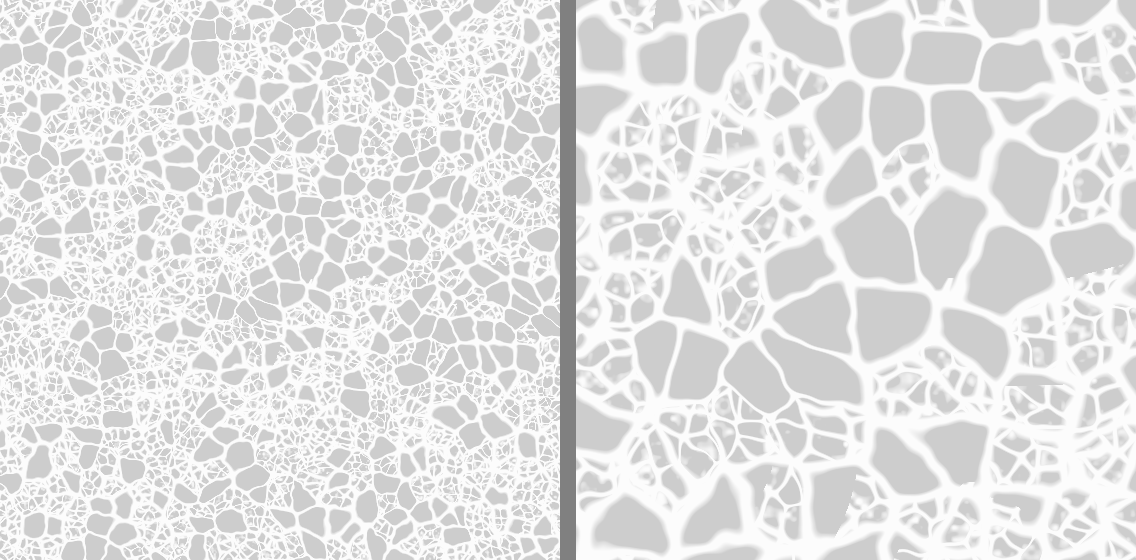
Left, the full canvas; right, a detail of the centre.
Reproduce this texture procedurally as a WebGL 2 fragment shader.

```glsl
#version 300 es
precision highp float;

uniform vec2 u_resolution;
out vec4 fragColor;

// Tones
const vec3 STONE = vec3(0.805);
const vec3 HAZE = vec3(0.860);
const vec3 WHITE = vec3(0.990);

// Grains per canvas side
const float COARSE_GRAINS = 26.0;
const float FINE_GRAINS = 60.0;
const float CORNER_SHARPNESS = 18.0;

// Vein half widths, in canvas units
const vec2 COARSE_VEIN = vec2(0.0012, 0.0062);
const vec2 FINE_VEIN = vec2(0.0009, 0.0040);

// Share of unbroken grains, mottling and irregularity
const float SOLID_SHARE = 0.42;
const float PATCHINESS = 0.45;
const float SPECKLE_SCALE = 125.0;
const float SPECKLE_LEVEL = 0.55;
const float SPECKLE_GAIN = 2.3;
const float SWELL = 0.022;
const float RAGGEDNESS = 0.0055;
const float RIM_SOFTNESS = 0.22;

float hash(vec2 p) {
    return fract(sin(dot(p, vec2(127.1, 311.7))) * 43758.5453);
}

vec2 hash2(vec2 p) {
    return vec2(hash(p), hash(p + vec2(37.4, 17.9)));
}

float noise(vec2 p) {
    vec2 cell = floor(p);
    vec2 f = fract(p);
    f = f * f * (3.0 - 2.0 * f);
    float low = mix(hash(cell), hash(cell + vec2(1.0, 0.0)), f.x);
    float high = mix(hash(cell + vec2(0.0, 1.0)), hash(cell + 1.0), f.x);
    return mix(low, high, f.y);
}

vec2 noise2(vec2 p) {
    return vec2(noise(p), noise(p + vec2(53.2, 91.6))) - 0.5;
}

// x: distance to the rounded cell border, y: random value of the cell
vec2 grains(vec2 p) {
    vec2 home = floor(p);
    vec2 nearestCell = home;
    vec2 toNearest = vec2(8.0);
    for (int y = -1; y <= 1; y++) {
        for (int x = -1; x <= 1; x++) {
            vec2 cell = home + vec2(x, y);
            vec2 toSeed = cell + hash2(cell) - p;
            if (dot(toSeed, toSeed) < dot(toNearest, toNearest)) {
                toNearest = toSeed;
                nearestCell = cell;
            }
        }
    }
    // Blend the distances to all borders so that corners become round
    float closeness = 0.0;
    for (int y = -2; y <= 2; y++) {
        for (int x = -2; x <= 2; x++) {
            if (x == 0 && y == 0) continue;
            vec2 cell = nearestCell + vec2(x, y);
            vec2 toSeed = cell + hash2(cell) - p;
            vec2 across = normalize(toSeed - toNearest);
            float border = dot(0.5 * (toSeed + toNearest), across);
            closeness += exp(-CORNER_SHARPNESS * border);
        }
    }
    float rounded = -log(max(closeness, 1e-12)) / CORNER_SHARPNESS;
    return vec2(rounded, hash(nearestCell + 7.3));
}

// 1 in the middle of a vein, 0 at its rim and inside the grain
float vein(float border, vec2 widths, float variation) {
    float halfWidth = mix(widths.x, widths.y, variation);
    return clamp(1.0 - border / halfWidth, 0.0, 1.0);
}

void main() {
    vec2 uv = gl_FragCoord.xy / min(u_resolution.x, u_resolution.y);

    // Uneven grain sizes and ragged outlines
    vec2 p = uv + SWELL * noise2(uv * 11.0);
    p += RAGGEDNESS * noise2(uv * 85.0);

    // Large grains
    vec2 coarse = grains(p * COARSE_GRAINS);
    float coarseVein = vein(coarse.x / COARSE_GRAINS, COARSE_VEIN, noise(uv * 19.0));

    // Small grains and speckle fill the broken ones
    vec2 fine = grains(p * FINE_GRAINS + 31.7);
    float fineVein = vein(fine.x / FINE_GRAINS, FINE_VEIN, noise(uv * 43.0 + 5.1));
    float mottle = 0.6 * noise(uv * SPECKLE_SCALE)
                 + 0.4 * noise(uv * SPECKLE_SCALE * 2.1 + 9.4);
    float speckle = clamp((mottle - SPECKLE_LEVEL) * SPECKLE_GAIN, 0.0, 1.0);
    float solidShare = SOLID_SHARE + PATCHINESS * (noise(uv * 6.0 + 2.6) - 0.5);
    float broken = step(solidShare, coarse.y);

    // Flat stone, hazy rim, white core
    float whiteness = max(coarseVein, broken * max(fineVein, speckle));
    vec3 color = mix(STONE, HAZE, smoothstep(0.0, RIM_SOFTNESS, whiteness));
    color = mix(color, WHITE, smoothstep(0.1, 0.7, whiteness));
    fragColor = vec4(color, 1.0);
}
```
